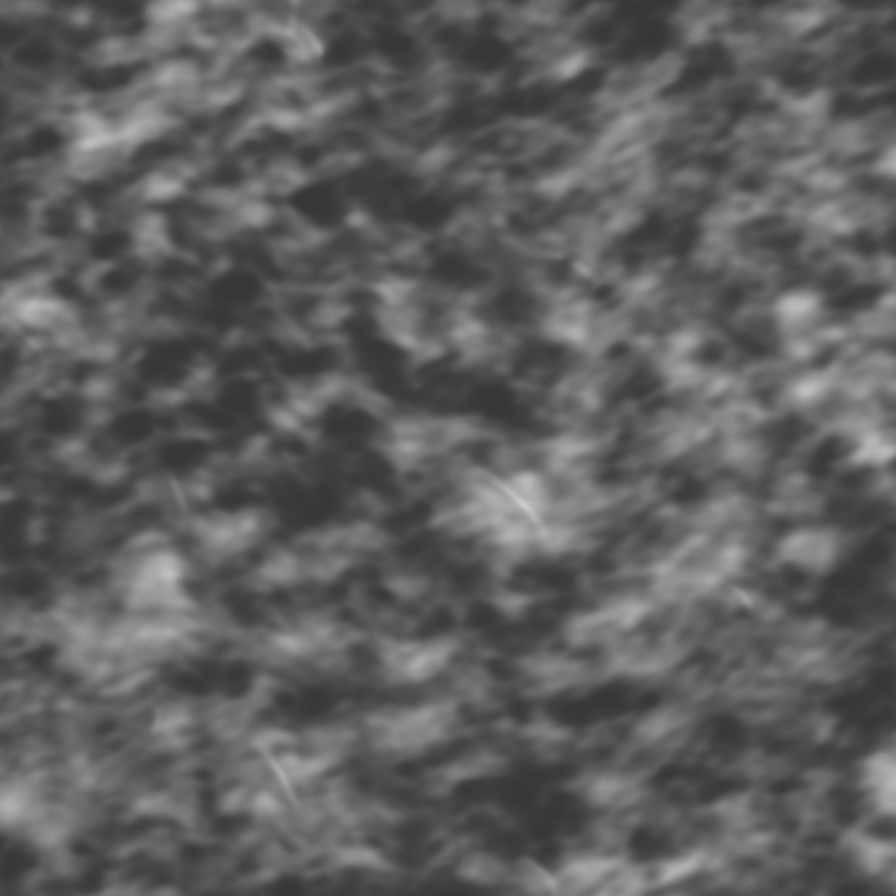
A WebGL 1 fragment shader for this texture:

```glsl
precision highp float;
uniform vec2 u_resolution;

#define FLOOR_GREY 0.215
#define TONE_SLOPE 0.115
#define TONE_OFFSET 1.22
#define TONE_KNEE 0.5
#define GRAIN_TILT 0.16
#define GRAIN_STRETCH 1.45
#define GRAIN_CELLS 42.0
#define WARP_AMOUNT 0.007
#define CREASE_CELLS 5.0
#define CREASE_SHARE 0.4
#define CREASE_GAIN 1.2

vec3 hash3(vec2 cell) {
  vec3 h = fract(cell.xyx * vec3(0.1031, 0.1030, 0.0973));
  h += dot(h, h.yxz + 33.33);
  return fract((h.xxy + h.yzz) * h.zyx);
}

mat2 rotation(float angle) {
  float c = cos(angle), s = sin(angle);
  return mat2(c, -s, s, c);
}

// Cellular noise: one soft light or dark blob per cell, unit variance
float blobNoise(vec2 p) {
  vec2 base = floor(p);
  float sum = 0.0;
  for (int y = -1; y <= 1; y++) {
    for (int x = -1; x <= 1; x++) {
      vec2 cell = base + vec2(float(x), float(y));
      vec3 rnd = hash3(cell + 71.0);
      vec2 offset = p - cell - rnd.xy;
      float falloff = max(0.0, 1.0 - dot(offset, offset));
      sum += (2.0 * rnd.z - 1.0) * falloff * falloff;
    }
  }
  return sum * 2.185;
}

// Layered sines bend the flow of the grain
vec2 bend(vec2 p) {
  vec2 slow = sin(p.yx * vec2(9.0, 7.0) + vec2(1.3, 4.1));
  vec2 quick = sin(p.yx * vec2(47.0, 39.0) + 3.0 * slow);
  return p + WARP_AMOUNT * (2.0 * slow + 0.5 * quick);
}

// Grain from broad patches down to fine specks, coarser towards the bottom
float grain(vec2 p) {
  float coarse = smoothstep(0.8, 0.4, p.y + 0.12 * sin(p.x * 7.0 + 0.6));
  vec4 weight = vec4(0.44, mix(0.34, 0.66, coarse), mix(0.68, 0.52, coarse), 0.3);
  vec2 q = rotation(GRAIN_TILT) * bend(p) * vec2(1.0, GRAIN_STRETCH);
  q *= GRAIN_CELLS / GRAIN_STRETCH;
  vec4 layers = vec4(
    blobNoise(q * 0.23 + 5.0),
    blobNoise(q * 0.55 + 19.0),
    blobNoise(q + 43.0),
    blobNoise(q * 1.9 + 87.0));
  return dot(layers, weight) / length(weight);
}

// Sparse thin bright creases, mostly steep and slightly curved
float creases(vec2 p) {
  vec2 q = p * CREASE_CELLS;
  vec2 base = floor(q);
  float light = 0.0;
  for (int y = -1; y <= 1; y++) {
    for (int x = -1; x <= 1; x++) {
      vec2 cell = base + vec2(float(x), float(y));
      vec3 place = hash3(cell + 211.0);
      vec3 form = hash3(cell + 307.0);
      vec2 d = rotation(mix(-0.2, 1.0, form.x)) * (q - cell - place.xy);
      float halfLength = mix(0.12, 0.3, form.y);
      float along = d.y / halfLength;
      float across = (d.x + 0.04 * along * along) / 0.03;
      float fade = max(0.0, 1.0 - along * along);
      float present = step(place.z, CREASE_SHARE);
      light += present * mix(0.5, 1.0, form.z) * fade * exp(-across * across);
    }
  }
  return light;
}

// Soft floor in the shadows, straight slope in the lights
float tone(float level) {
  float x = (level + TONE_OFFSET) / TONE_KNEE;
  return FLOOR_GREY + TONE_SLOPE * TONE_KNEE * log(1.0 + exp(x));
}

void main() {
  vec2 p = gl_FragCoord.xy / u_resolution.y;
  float level = grain(p);
  level += CREASE_GAIN * creases(bend(p)) * smoothstep(-1.2, 0.6, level);
  gl_FragColor = vec4(vec3(tone(level)), 1.0);
}
```
